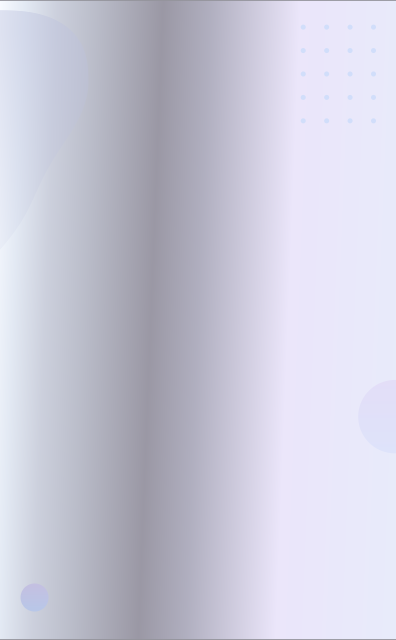
This background is drawn by a WebGL 1 fragment shader. Its source:

```glsl
precision highp float;

uniform vec2 u_resolution;

const vec3 WHITE_EDGE = vec3(0.97, 0.98, 1.00);
const vec3 PALE_BLUE = vec3(0.89, 0.915, 0.955);
const vec3 SILVER = vec3(0.80, 0.815, 0.865);
const vec3 STEEL = vec3(0.73, 0.74, 0.79);
const vec3 FOLD_GRAY = vec3(0.605, 0.595, 0.645);
const vec3 MAUVE = vec3(0.69, 0.685, 0.75);
const vec3 LAVENDER = vec3(0.92, 0.90, 0.98);
const vec3 ICE = vec3(0.91, 0.92, 0.98);
const vec3 BLOB_TINT = vec3(0.74, 0.76, 0.87);
const vec3 DOT_BLUE = vec3(0.82, 0.87, 0.98);
const vec3 LINE_GRAY = vec3(0.58, 0.58, 0.61);

float ramp(float a, float b, float x) {
  return clamp((x - a) / (b - a), 0.0, 1.0);
}

// Antialiased coverage of a signed distance
float cover(float dist, float pixel) {
  return clamp(0.5 - dist / pixel, 0.0, 1.0);
}

float circle(vec2 p, vec2 center, float radius) {
  return length(p - center) - radius;
}

// Slanted sheet shading, from the bright left edge through the fold
vec3 sheet(float d) {
  vec3 color = mix(WHITE_EDGE, PALE_BLUE, ramp(-0.039, 0.0, d));
  color = mix(color, SILVER, ramp(0.0, 0.05, d));
  color = mix(color, STEEL, ramp(0.05, 0.111, d));
  color = mix(color, FOLD_GRAY, ramp(0.111, 0.216, d));
  color = mix(color, MAUVE, ramp(0.216, 0.29, d));
  color = mix(color, LAVENDER, ramp(0.29, 0.43, d));
  return mix(color, ICE, ramp(0.44, 0.60, d));
}

// Rounded crown above the waist, wavy taper below it
float blob(vec2 p, float waist, float width, float crown, float tail) {
  float x = max(p.x, 0.0) / width;
  float up = max(p.y - waist, 0.0) / crown;
  float down = max(waist - p.y, 0.0) / tail;
  float top = pow(pow(x, 2.5) + pow(up, 2.5), 0.4) - 1.0;
  float taper = 1.0 - pow(down, 1.35) + 0.035 * sin(9.0 * down);
  return width * (p.y > waist ? top : x - taper);
}

// Finite grid of round dots
float dotGrid(vec2 p, vec2 corner, float gap, vec2 lastCell, float radius) {
  vec2 cell = clamp(floor((p - corner) / gap + 0.5), vec2(0.0), lastCell);
  return circle(p, corner + cell * gap, radius);
}

// Disc with a vertical two-colour gradient
vec3 disc(vec3 base, vec2 p, vec2 center, float radius, vec3 low, vec3 high, float pixel) {
  vec3 fill = mix(low, high, ramp(-radius, radius, p.y - center.y));
  return mix(base, fill, cover(circle(p, center, radius), pixel));
}

void main() {
  vec2 p = gl_FragCoord.xy / u_resolution.y;
  float pixel = 1.0 / u_resolution.y;

  vec3 color = sheet(p.x - 0.039 * p.y);

  // Translucent blob, fading towards its tail
  float blobAlpha = mix(0.12, 0.42, ramp(0.62, 0.95, p.y));
  float blobMask = cover(blob(p, 0.876, 0.138, 0.108, 0.264), pixel);
  color = mix(color, BLOB_TINT, blobAlpha * blobMask);

  // Dots and discs
  float dots = dotGrid(p, vec2(0.4738, 0.8112), 0.0366, vec2(3.0, 4.0), 0.0039);
  color = mix(color, DOT_BLUE, cover(dots, pixel));
  color = disc(color, p, vec2(0.617, 0.349), 0.0573,
               vec3(0.87, 0.89, 0.98), vec3(0.89, 0.87, 0.97), pixel);
  color = disc(color, p, vec2(0.054, 0.0664), 0.0219,
               vec3(0.72, 0.78, 0.91), vec3(0.77, 0.75, 0.88), pixel);

  // Hairlines along the top and bottom
  float border = min(p.y, 1.0 - p.y) - 0.0014;
  color = mix(color, LINE_GRAY, cover(border, pixel));

  gl_FragColor = vec4(color, 1.0);
}
```
